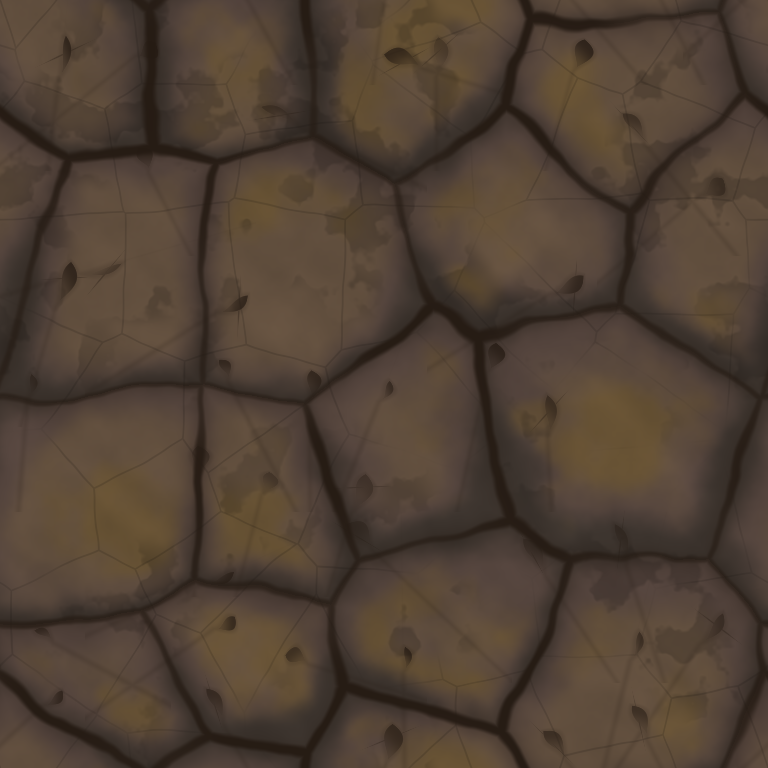
This texture is drawn by a Shadertoy shader. Its source:

```glsl
#define STONES 4.0
#define JITTER 0.86
#define PITS 9.0
#define PIT_SHARE 0.55
#define ROUGHNESS 0.042
#define CRACK_WIDTH 0.022
#define MAUVE vec3(0.335, 0.272, 0.245)
#define OCHRE vec3(0.385, 0.312, 0.245)
#define GOLD vec3(0.410, 0.325, 0.190)
#define SLATE vec3(0.245, 0.213, 0.190)
#define SOOT vec3(0.145, 0.105, 0.075)

// Hash that wraps after n cells
vec2 hash2(vec2 cell, vec2 n) {
    cell = mod(cell, n) + n.yx * 1.7 + 11.0;
    vec3 q = fract(cell.xyx * vec3(0.1031, 0.1030, 0.0973));
    q += dot(q, q.yzx + 33.33);
    return fract((q.xx + q.yz) * q.zy);
}

float noise(vec2 p, vec2 n) {
    p *= n;
    vec2 c = floor(p), f = p - c;
    f = f * f * (3.0 - 2.0 * f);
    vec2 e = vec2(1, 0);
    return mix(mix(hash2(c, n).x, hash2(c + e, n).x, f.x),
               mix(hash2(c + e.yx, n).x, hash2(c + e.xx, n).x, f.x), f.y);
}

float fbm(vec2 p, float n) {
    float sum = 0.0, amp = 0.533;
    for (int i = 0; i < 4; i++) {
        sum += amp * noise(p, vec2(n));
        n *= 2.0;
        amp *= 0.5;
    }
    return sum;
}

vec2 site(vec2 cell, float n) {
    return 0.5 + JITTER * (hash2(cell, vec2(n)) - 0.5);
}

// Border distance, rounded border distance, vector to the cell site
vec4 cells(vec2 p, float n) {
    p *= n;
    vec2 c = floor(p), f = p - c, nearest = vec2(0), home = vec2(0);
    float best = 9.0, edge = 9.0, sum = 0.0;
    for (int j = -1; j <= 1; j++)
    for (int i = -1; i <= 1; i++) {
        vec2 g = vec2(i, j), r = g + site(c + g, n) - f;
        if (dot(r, r) < best) {
            best = dot(r, r);
            nearest = r;
            home = g;
        }
    }
    for (int j = -2; j <= 2; j++)
    for (int i = -2; i <= 2; i++) {
        vec2 g = home + vec2(i, j), r = g + site(c + g, n) - f, gap = r - nearest;
        if (dot(gap, gap) > 1e-4) {
            float e = dot(0.5 * (nearest + r), normalize(gap));
            edge = min(edge, e);
            sum += exp(-20.0 * e);
        }
    }
    return vec4(edge, -log(sum) / 20.0, nearest);
}

mat2 turn(float a) {
    return mat2(cos(a), sin(a), -sin(a), cos(a));
}

// Lens-shaped chips with a fading floor, some crossed by a thin scratch
float pits(vec2 p, float soft) {
    vec2 c = floor(p * PITS);
    float dark = 0.0;
    for (int j = -1; j <= 1; j++)
    for (int i = -1; i <= 1; i++) {
        vec2 cell = c + vec2(i, j);
        vec2 place = hash2(cell, vec2(PITS)), kind = hash2(cell + 3.0, vec2(PITS, PITS * 2.0));
        vec2 shape = hash2(cell, vec2(PITS, PITS * 3.0));
        // keep the kind lookups periodic over the canvas
        vec2 wrapped = mod(cell, PITS);
        kind = hash2(wrapped + 3.0, vec2(64));
        shape = hash2(wrapped + 23.0, vec2(64));
        if (kind.x > PIT_SHARE) continue;
        vec2 d = p - (cell + 0.15 + 0.7 * place) / PITS;
        vec2 q = turn((kind.y - 0.5) * 2.6) * d;
        float len = mix(0.012, 0.027, shape.x), wide = mix(0.004, 0.012, shape.y);
        float y = clamp(q.y / len, -1.3, 1.3);
        float lens = abs(q.x + 0.004 * y * y) - wide * (1.0 - y * y) * (1.0 + 0.6 * y);
        float tone = mix(0.35, 0.95, smoothstep(-1.0, 0.7, y + q.x / wide * 0.4));
        tone *= mix(0.5, 1.0, place.x);
        dark = max(dark, tone * smoothstep(soft, -soft, lens));
        dark = max(dark, 0.18 * smoothstep(0.008, 0.0, lens));
        vec2 s = turn(kind.y * 6.0 + 1.0) * d - vec2(wide * 0.6, 0.0);
        float scratch = abs(s.x) - 0.0015 * (1.0 - abs(s.y) / 0.028);
        dark = max(dark, 0.5 * step(0.5, shape.x) * smoothstep(soft, -soft, scratch));
    }
    return dark;
}

void mainImage(out vec4 fragColor, in vec2 fragCoord) {
    vec2 p = fragCoord / iResolution.xy;
    float soft = max(0.0012, 0.8 / iResolution.y);
    float broad = fbm(p + 0.19, 5.0) - 0.5, grain = fbm(p + 0.61, 22.0);

    // Stone plan with ragged borders
    vec2 warp = vec2(fbm(p, 6.0), fbm(p + 0.37, 7.0)) - 0.5;
    vec4 stone = cells(p + ROUGHNESS * warp, STONES);
    float inner = stone.y + 0.05 * (grain - 0.5);

    // Slate rims, mauve faces, ochre hearts
    vec3 col = mix(SLATE, MAUVE, smoothstep(-0.03, 0.14, inner + 0.35 * broad + 0.12 * stone.w * -1.0));
    float heart = smoothstep(0.08, 0.30, inner + 0.55 * broad);
    col = mix(col, OCHRE, heart);
    float patchy = smoothstep(0.50, 0.72, fbm(p + 0.83, 7.0));
    col = mix(col, GOLD, 0.75 * patchy * smoothstep(0.06, 0.2, inner));

    // Mottling and slanted brush streaks
    float stain = smoothstep(0.52, 0.62, grain) * smoothstep(0.42, 0.62, fbm(p + 0.47, 6.0));
    col *= 1.0 - 0.17 * stain;
    float streak = noise(vec2(p.x + p.y, p.y - p.x), vec2(26.0, 5.0));
    col *= 1.0 + 0.07 * (streak - 0.5) + 0.12 * (grain - 0.5);

    // Faint hairline web
    float web = cells(p + 0.02 * warp, 7.0).x;
    col *= 1.0 - 0.13 * smoothstep(0.014, 0.002, web) * smoothstep(0.3, 0.6, broad + 0.5);

    // Chips, then joints of uneven width with a soft shade
    col = mix(col, SOOT, 0.85 * pits(p, soft));
    float open = smoothstep(0.25, 0.65, noise(p + 0.29, vec2(6.0)));
    float width = CRACK_WIDTH * mix(0.45, 1.25, open) * mix(0.5, 1.5, grain);
    float joint = 1.0 - smoothstep(width * 0.4, width + 0.016, stone.x);
    col = mix(col, SOOT, 0.38 * exp(-stone.x * 17.0));
    col = mix(col, SOOT, joint * mix(0.5, 0.95, open));

    fragColor = vec4(col, 1.0);
}
```
